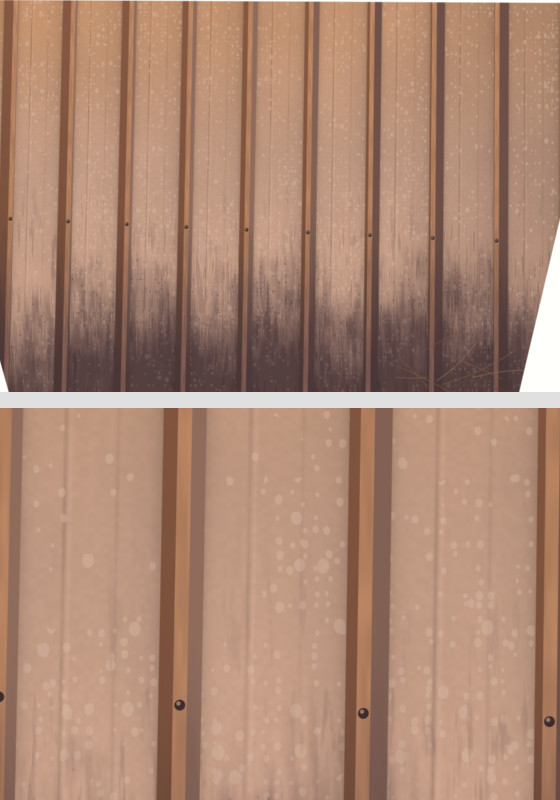
Top: the whole. Bottom: its middle third, enlarged.
A WebGL 1 fragment shader for this texture:

```glsl
precision highp float;
uniform vec2 u_resolution;

#define ROSE vec3(0.79, 0.63, 0.54)
#define AMBER vec3(0.80, 0.59, 0.43)
#define STRIP vec3(0.70, 0.50, 0.37)
#define SHADE vec3(0.47, 0.31, 0.23)
#define GRIME vec3(0.31, 0.23, 0.235)
#define BACKDROP vec3(1.0, 1.0, 0.99)
#define RIB_HALF 0.0128
#define STRIP_HALF 0.0042
#define SCREW_RADIUS 0.0032
#define LAST_RIB 8.0
#define HEIGHT 0.7
#define TWIGS 9

float hash(vec2 p) {
  return fract(sin(dot(p, vec2(127.1, 311.7))) * 43758.5453);
}

float noise(vec2 p) {
  vec2 i = floor(p), f = fract(p);
  f = f * f * (3.0 - 2.0 * f);
  return mix(mix(hash(i), hash(i + vec2(1, 0)), f.x),
             mix(hash(i + vec2(0, 1)), hash(i + vec2(1, 1)), f.x), f.y);
}

float fbm(vec2 p) {
  float sum = 0.0, amp = 0.53;
  for (int i = 0; i < 4; i++) {
    sum += amp * noise(p);
    p = p * 2.03 + 7.3;
    amp *= 0.5;
  }
  return sum;
}

float inside(float d, float soft) { return smoothstep(-soft, soft, d); }

float band(float x, float lo, float hi, float soft) {
  return inside(x - lo, soft) * inside(hi - x, soft);
}

// One random round fleck per grid cell
float flecks(vec2 p, float cell, float amount, float px) {
  vec2 id = floor(p / cell);
  vec2 offset = (vec2(hash(id), hash(id + 41.0)) - 0.5) * 0.4;
  float radius = cell * mix(0.12, 0.30, hash(id + 17.0));
  float d = length((fract(p / cell) - 0.5 - offset) * cell * vec2(1.0, 0.8));
  return inside(radius - d, px) * step(1.0 - amount, hash(id + 73.0));
}

void main() {
  vec2 uv = gl_FragCoord.xy / u_resolution;
  vec2 p = uv * vec2(1.0, HEIGHT);
  float px = 1.0 / u_resolution.x;

  // Rib spacing widens to the right and leans with height
  float start = mix(0.0026, 0.0208, uv.y);
  float pitch = mix(0.1048, 0.1042, uv.y);
  float growth = mix(0.00082, 0.00065, uv.y);
  float index = (sqrt(pitch * pitch + 4.0 * growth * (p.x - start)) - pitch) / (2.0 * growth);
  float rib = floor(index + 0.5);
  float panel = floor(index);
  float across = index - panel;
  float d = p.x - (start + pitch * rib + growth * rib * rib);
  float side = clamp(rib / LAST_RIB, 0.0, 1.0);

  // Painted sheet
  float warm = smoothstep(0.5, 1.05, uv.y) * mix(0.95, 0.6, uv.x);
  vec3 col = mix(ROSE, AMBER, warm);
  col *= 1.0 - 0.10 * smoothstep(0.6, 1.0, uv.x) - 0.04 * smoothstep(0.65, 0.25, 0.9 - uv.y);
  col *= 0.96 + 0.08 * fbm(p * 9.0) + 0.03 * (noise(p * 330.0) - 0.5);
  col *= 1.0 - 0.06 * smoothstep(0.5, 1.0, across);

  // Shallow pressed creases in each panel
  float crease = exp(-pow((across - 0.355) / 0.012, 2.0))
               + 0.5 * exp(-pow((across - 0.64) / 0.012, 2.0));
  col *= 1.0 - 0.09 * crease * (0.5 + noise(vec2(panel, uv.y * 14.0)));
  col *= 1.0 + 0.03 * exp(-pow((across - 0.385) / 0.012, 2.0));

  // Pale flecks gathered in clusters
  float cluster = smoothstep(0.35, 0.7, fbm(p * 13.0 + 3.0));
  float pale = max(flecks(p, 0.0075, 0.10 + 0.30 * cluster, px),
                   flecks(p + 0.37, 0.0125, 0.04 + 0.20 * cluster, px));
  col = mix(col, vec3(0.85, 0.73, 0.65), 0.42 * pale);

  // Grime climbing from the ground in vertical streaks
  float streak = fbm(vec2(p.x * 150.0, p.y * 18.0));
  float patches = fbm(p * 16.0 + 9.0);
  float climb = uv.y + 0.20 * (streak - 0.5) + 0.16 * (patches - 0.5);
  climb += 0.07 * (1.0 - smoothstep(0.0, 2.0, panel)) + 0.06 * (hash(vec2(panel, 5.0)) - 0.5);
  climb -= 0.07 * exp(-across * 9.0) * step(2.0, panel);
  float grime = 1.0 - smoothstep(0.02, 0.38, climb);
  float drips = smoothstep(0.60, 0.78, streak) * (1.0 - smoothstep(0.25, 0.62, uv.y));
  vec3 sheet = mix(col, GRIME, clamp(grime * 0.95 + 0.25 * drips, 0.0, 1.0));
  sheet += 0.07 * pale * grime;
  float specks = flecks(p + 0.61, 0.0055, 0.16, px) * smoothstep(0.08, 0.3, grime);
  col = mix(sheet, GRIME, 0.35 * specks);

  // Raised rib: two shaded faces around a lit strip
  float stripX = mix(0.0078, -0.0078, side);
  float stain = 1.0 - smoothstep(0.0, 0.5, uv.y + 0.1 * (streak - 0.5));
  vec3 rightFace = mix(vec3(0.56, 0.42, 0.36), vec3(0.43, 0.31, 0.28), smoothstep(0.5, 0.8, side));
  vec3 face = mix(SHADE * (0.96 + 0.16 * uv.y), rightFace, inside(d - stripX, px));
  face = mix(face, GRIME * 0.88, stain * 0.92);
  vec3 lit = mix(STRIP * (0.94 + 0.1 * uv.y), GRIME * 1.25, stain * 0.72);
  lit *= 0.94 + 0.12 * noise(vec2(p.x * 300.0, p.y * 40.0));
  col *= 1.0 - 0.12 * exp(-max(abs(d) - RIB_HALF, 0.0) / 0.004);
  col = mix(col, face, band(d, -RIB_HALF, RIB_HALF, px));
  col = mix(col, lit, band(d, stripX - STRIP_HALF, stripX + STRIP_HALF, px));

  // Screw head on the strip
  vec2 q = vec2(d - stripX, p.y - HEIGHT * (0.442 - 0.007 * rib));
  col = mix(col, GRIME * 0.75, inside(SCREW_RADIUS - length(q), px));
  col = mix(col, AMBER, 0.7 * inside(SCREW_RADIUS * 0.4 - length(q - vec2(-0.0008, 0.001)), px));

  // Dry twigs along the ground
  for (int i = 0; i < TWIGS; i++) {
    float k = float(i);
    float x0 = mix(0.66, 0.86, hash(vec2(k, 1.0)));
    float span = mix(0.05, 0.14, hash(vec2(k, 2.0)));
    float t = (p.x - x0) / span;
    float rise = mix(-0.07, 0.08, hash(vec2(k, 3.0)));
    float bend = mix(-0.03, 0.04, hash(vec2(k, 4.0)));
    float y = mix(0.01, 0.075, hash(vec2(k, 5.0))) + rise * t + bend * t * t;
    float slope = (rise + 2.0 * bend * t) / span;
    float dist = abs(p.y - y) / sqrt(1.0 + slope * slope);
    float twig = inside(0.0008 - dist, px) * band(t, 0.0, 1.0, px / span);
    col = mix(col, mix(SHADE * 0.75, STRIP * 0.85, hash(vec2(k, 6.0))), 0.65 * twig);
  }

  // Slanted outline of the wall
  float wall = inside(1.0 - 0.0075 * uv.x - uv.y, px / HEIGHT);
  wall *= inside(p.x - 0.0156 * (1.0 - uv.y / 0.08), px);
  wall *= inside(0.927 + 0.165 * uv.y - p.x, px);
  gl_FragColor = vec4(mix(BACKDROP, col, wall), 1.0);
}
```
